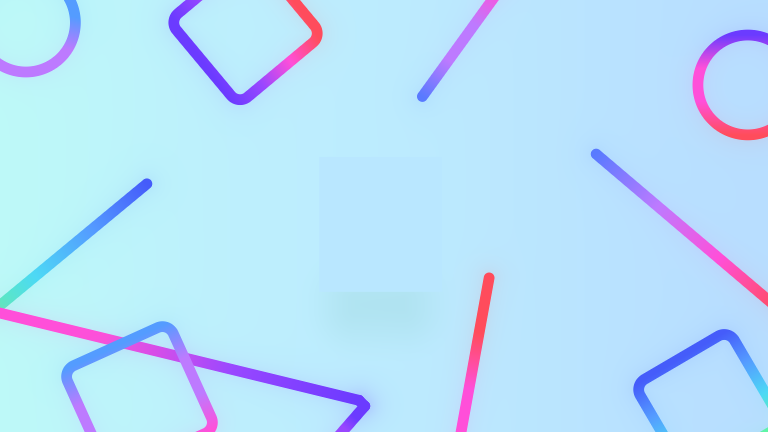
Reproduce this background procedurally as a Shadertoy shader.

```glsl
// Layout units: the canvas is 16 wide and 9 high
const float CANVAS_HEIGHT = 9.0;
const float STROKE = 0.113;
const float GLOW_STRENGTH = 0.07;
const float GLOW_FALLOFF = 5.0;

const vec3 SKY_LEFT = vec3(0.74, 0.98, 0.97);
const vec3 SKY_MID = vec3(0.74, 0.93, 0.995);
const vec3 SKY_RIGHT = vec3(0.72, 0.87, 1.0);
const vec3 PANEL = vec3(0.725, 0.906, 1.0);
const vec3 SHADOW = vec3(0.66, 0.87, 0.91);
const vec2 PANEL_CENTER = vec2(7.93, 4.325);
const vec2 PANEL_HALF = vec2(1.28, 1.405);

const vec3 GREEN = vec3(0.38, 0.97, 0.62);
const vec3 CYAN = vec3(0.30, 0.85, 0.96);
const vec3 AZURE = vec3(0.33, 0.61, 1.0);
const vec3 BLUE = vec3(0.27, 0.36, 0.98);
const vec3 SOFT_BLUE = vec3(0.35, 0.48, 1.0);
const vec3 INDIGO = vec3(0.42, 0.23, 1.0);
const vec3 VIOLET = vec3(0.60, 0.28, 1.0);
const vec3 LILAC = vec3(0.74, 0.48, 1.0);
const vec3 PINK = vec3(1.0, 0.31, 0.85);
const vec3 RED = vec3(1.0, 0.30, 0.36);

// Strokes: start xy, end xy
const int LINES = 7;
const vec4 LINE[LINES] = vec4[](
    vec4(8.80, 6.99, 10.42, 9.23), vec4(-0.42, 2.29, 3.06, 5.17),
    vec4(-0.42, 2.58, 7.48, 0.66), vec4(7.48, 0.66, 7.60, 0.54),
    vec4(7.60, 0.54, 6.98, -0.17), vec4(10.19, 3.21, 9.56, -0.25),
    vec4(12.42, 5.79, 16.25, 2.54));
const mat4x3 LINE_INK[LINES] = mat4x3[](
    mat4x3(SOFT_BLUE, LILAC, LILAC, PINK), mat4x3(GREEN, CYAN, AZURE, BLUE),
    mat4x3(PINK, PINK, VIOLET, INDIGO), mat4x3(INDIGO, INDIGO, INDIGO, INDIGO),
    mat4x3(INDIGO, INDIGO, VIOLET, VIOLET), mat4x3(RED, RED, PINK, PINK),
    mat4x3(SOFT_BLUE, LILAC, PINK, RED));

// Frames: center xy, half size, rotation; then corner radius, gradient angle
const int FRAMES = 5;
const vec4 FRAME[FRAMES] = vec4[](
    vec4(0.54, 8.53, 1.03, 0.0), vec4(15.58, 7.23, 1.04, 0.0),
    vec4(5.115, 8.417, 1.133, 0.695), vec4(2.906, 0.677, 1.208, 0.425),
    vec4(14.77, 0.567, 1.137, 0.53));
const vec2 FRAME_STYLE[FRAMES] = vec2[](
    vec2(1.03, -1.8), vec2(1.04, -1.571), vec2(0.25, 0.6),
    vec2(0.25, -1.146), vec2(0.25, -1.04));
const mat4x3 FRAME_INK[FRAMES] = mat4x3[](
    mat4x3(AZURE, AZURE, LILAC, LILAC), mat4x3(INDIGO, PINK, PINK, RED),
    mat4x3(INDIGO, VIOLET, PINK, RED), mat4x3(AZURE, LILAC, LILAC, PINK),
    mat4x3(BLUE, AZURE, CYAN, GREEN));

vec3 ramp(mat4x3 ink, float t) {
    float s = clamp(t, 0.0, 1.0) * 3.0;
    vec3 c = mix(ink[0], ink[1], clamp(s, 0.0, 1.0));
    c = mix(c, ink[2], clamp(s - 1.0, 0.0, 1.0));
    return mix(c, ink[3], clamp(s - 2.0, 0.0, 1.0));
}

float boxDistance(vec2 p, vec2 halfSize, float radius) {
    vec2 q = abs(p) - halfSize + radius;
    return length(max(q, 0.0)) + min(max(q.x, q.y), 0.0) - radius;
}

vec2 rotate(vec2 p, float angle) {
    float c = cos(angle), s = sin(angle);
    return vec2(c * p.x + s * p.y, c * p.y - s * p.x);
}

float coverage(float d, float pixel) {
    return clamp(0.5 - d / pixel, 0.0, 1.0);
}

// Solid stroke with a faint halo of its own colour
vec3 paint(vec3 base, vec3 ink, float d, float pixel) {
    float halo = GLOW_STRENGTH * exp(-GLOW_FALLOFF * max(d, 0.0));
    return mix(base, ink, max(coverage(d, pixel), halo));
}

void mainImage(out vec4 fragColor, in vec2 fragCoord) {
    float pixel = CANVAS_HEIGHT / iResolution.y;
    vec2 p = fragCoord * pixel;
    float u = fragCoord.x / iResolution.x;

    // Sky
    vec3 color = mix(SKY_LEFT, SKY_MID, smoothstep(-0.1, 0.45, u));
    color = mix(color, SKY_RIGHT, smoothstep(0.35, 1.05, u));

    // Panel and its shadow
    float shade = boxDistance(p - vec2(7.9, 2.65), vec2(0.8, 0.4), 0.3);
    color = mix(color, SHADOW, 0.6 * smoothstep(0.9, -0.4, shade));
    float panel = boxDistance(p - PANEL_CENTER, PANEL_HALF, 0.0);
    color = mix(color, PANEL, coverage(panel, pixel));

    // Straight strokes
    for (int i = 0; i < LINES; i++) {
        vec2 from = p - LINE[i].xy, span = LINE[i].zw - LINE[i].xy;
        float t = clamp(dot(from, span) / dot(span, span), 0.0, 1.0);
        float d = length(from - span * t) - STROKE;
        color = paint(color, ramp(LINE_INK[i], t), d, pixel);
    }

    // Rings and rounded squares
    for (int i = 0; i < FRAMES; i++) {
        vec2 q = p - FRAME[i].xy;
        float size = FRAME[i].z;
        float edge = boxDistance(rotate(q, FRAME[i].w), vec2(size), FRAME_STYLE[i].x);
        float t = 0.5 + 0.5 * rotate(q, FRAME_STYLE[i].y).x / size;
        color = paint(color, ramp(FRAME_INK[i], t), abs(edge) - STROKE, pixel);
    }
    fragColor = vec4(color, 1.0);
}
```
